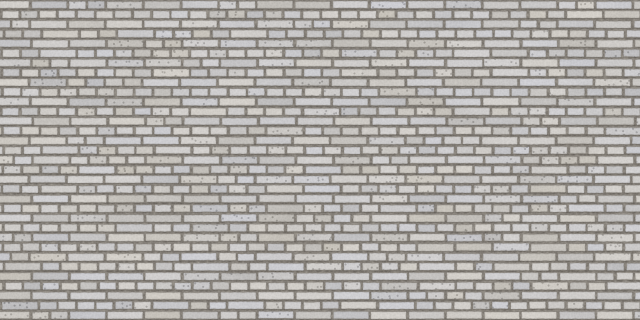
Write a Shadertoy shader that draws this texture.

```glsl
// Pale, weathered brick wall of mixed long and half bricks in grey-brown mortar.
#define ROWS 33.0          // courses over the height
#define MODULES 17.0       // long bricks over the width
#define JOINT 0.25         // mortar width, in course heights
#define CORNER 0.09        // brick corner radius
#define WOBBLE 0.035       // unevenness of the brick edges
#define SHIFT 0.10         // random slide of each course
#define WEAR 0.15          // strength of pits and stains
const vec3 BRICK_LIGHT = vec3(0.825, 0.818, 0.815);
const vec3 BRICK_DULL = vec3(0.75, 0.74, 0.725);
const vec3 MORTAR_LIGHT = vec3(0.59, 0.57, 0.54);
const vec3 MORTAR_DARK = vec3(0.45, 0.43, 0.405);

float hash(vec2 p) {
    vec3 q = fract(vec3(p.xyx) * 0.1031);
    q += dot(q, q.yzx + 33.33);
    return fract((q.x + q.y) * q.z);
}

// Distance to the nearest scattered point, one point per cell
float cellular(vec2 p) {
    vec2 cell = floor(p);
    float nearest = 2.0;
    for (int y = -1; y <= 1; y++) {
        for (int x = -1; x <= 1; x++) {
            vec2 c = cell + vec2(x, y);
            vec2 point = c + vec2(hash(c), hash(c + 57.3));
            nearest = min(nearest, length(point - p));
        }
    }
    return nearest;
}

// Broad, soft staining from layered sines
float stains(vec2 p) {
    float sum = 0.0, weight = 0.5;
    for (int i = 0; i < 4; i++) {
        sum += weight * sin(p.x + 1.7 * sin(p.y * 0.8)) * sin(p.y + 1.3 * sin(p.x * 0.7));
        p = mat2(1.5, 1.1, -1.1, 1.5) * p + 2.3;
        weight *= 0.6;
    }
    return sum;
}

float roundedBox(vec2 p, vec2 halfSize, float radius) {
    vec2 q = abs(p) - halfSize + radius;
    return length(max(q, 0.0)) + min(max(q.x, q.y), 0.0) - radius;
}

void mainImage(out vec4 fragColor, in vec2 fragCoord) {
    // One unit is the height of a course
    float pixel = ROWS / iResolution.y;
    vec2 wall = fragCoord / iResolution.y * ROWS;
    float moduleLength = iResolution.x / iResolution.y * ROWS / MODULES;

    // Course: long bricks alternate with mostly halved ones
    float row = floor(wall.y);
    bool longCourse = mod(row, 2.0) < 0.5;
    float phase = longCourse ? 0.82 : 0.07;
    float slide = SHIFT * (hash(vec2(row, 4.0)) - 0.5);
    float along = wall.x / moduleLength - phase - slide + 1.0;

    // Brick: a module is one long brick or two halves
    float module = floor(along);
    bool halved = hash(vec2(module, row + 19.0)) < (longCourse ? 0.12 : 0.78);
    float pieces = halved ? 2.0 : 1.0;
    float piece = floor(fract(along) * pieces);
    float brickLength = moduleLength / pieces;
    vec2 id = vec2(module * 2.0 + piece, row);
    vec2 local = vec2(fract(along * pieces) - 0.5, fract(wall.y) - 0.5);
    local.x *= brickLength;

    // Outline with small differences in size, position and edge
    vec2 nudge = vec2(hash(id + 3.1), hash(id + 8.7)) - 0.5;
    vec2 halfSize = 0.5 * vec2(brickLength - JOINT, 1.0 - JOINT);
    halfSize -= 0.035 * hash(id + 12.0);
    float grain = cellular(wall * vec2(2.0, 2.8));
    float fine = cellular(wall * 4.3 + 31.0);
    float edge = roundedBox(local - 0.07 * nudge, halfSize, CORNER);
    edge += WOBBLE * (2.0 * grain - 0.9);
    float soft = 0.55 * pixel + 0.02;
    float brickMask = 1.0 - smoothstep(-soft, soft, edge);

    // Brick face: individual tone and tint, stains, grain and pits
    float stain = stains(wall * vec2(0.22, 0.3));
    float tone = hash(id + 21.0);
    vec3 face = mix(BRICK_LIGHT, BRICK_DULL, tone * tone * 0.85);
    face += (hash(id + 34.0) - 0.5) * vec3(0.025, 0.008, -0.035);
    face += 0.045 * (fine - 0.45) - WEAR * 0.22 * max(stain, 0.0);
    float pit = 1.0 - smoothstep(0.05, 0.22, cellular(wall * 1.3 + 7.0));
    face -= WEAR * pit * step(0.72, hash(id + 45.0));
    face -= 0.05 * smoothstep(-0.16, 0.0, edge);

    // Mortar: grainy, shaded beneath each brick
    vec3 mortar = mix(MORTAR_DARK, MORTAR_LIGHT, clamp(0.15 + grain * 0.9, 0.0, 1.0));
    float shade = smoothstep(0.28, 0.42, -local.y);
    mortar -= 0.05 * shade + 0.06 * (0.5 - fine);

    fragColor = vec4(clamp(mix(mortar, face, brickMask), 0.0, 1.0), 1.0);
}
```
